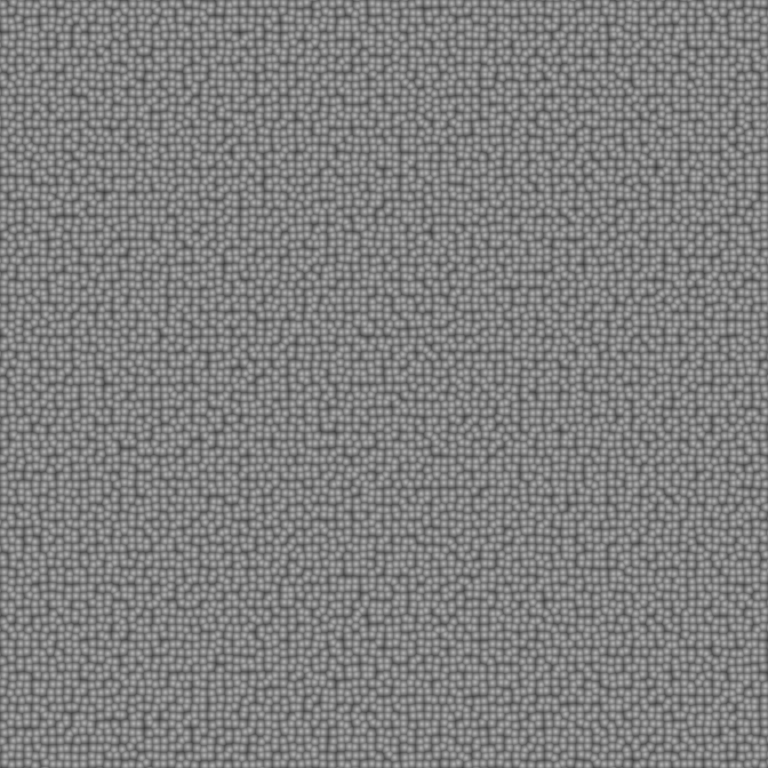
Give the GLSL for this texture, as a WebGL 2 fragment shader.

```glsl
#version 300 es
precision highp float;

uniform vec2 u_resolution;
out vec4 outColor;

const float GRAINS_ACROSS = 96.0;
const float JITTER = 0.42;
const float PEAK_TONE = 0.735;
const float TONE_SLOPE = 0.58;
const float TIP_ROUNDING = 0.09;

// Two random values in 0..1 for an integer cell
vec2 hash22(vec2 cell) {
    vec3 p = fract(vec3(cell.xyx) * vec3(0.1031, 0.1030, 0.0973));
    p += dot(p, p.yzx + 33.33);
    return fract((p.xx + p.yz) * p.zy);
}

// Distance to the nearest grain centre on a jittered grid
float grainDistance(vec2 p, float jitter) {
    vec2 cell = floor(p);
    vec2 local = p - cell;
    float nearestSquared = 8.0;
    for (int y = -1; y <= 1; y++) {
        for (int x = -1; x <= 1; x++) {
            vec2 offset = vec2(x, y);
            vec2 centre = offset + 0.5 + jitter * (hash22(cell + offset + 17.0) - 0.5);
            vec2 delta = centre - local;
            nearestSquared = min(nearestSquared, dot(delta, delta));
        }
    }
    return sqrt(nearestSquared);
}

// Soft cone: bright at the grain tip, dark in the gaps
float grainTone(vec2 p, float jitter) {
    float d = grainDistance(p, jitter);
    return PEAK_TONE - TONE_SLOPE * length(vec2(d, TIP_ROUNDING));
}

void main() {
    float scale = GRAINS_ACROSS / min(u_resolution.x, u_resolution.y);

    // Average four samples per pixel to smooth tips and creases
    float tone = 0.0;
    for (int i = 0; i < 4; i++) {
        vec2 subpixel = vec2(i % 2, i / 2) * 0.5 - 0.25;
        tone += 0.25 * grainTone((gl_FragCoord.xy + subpixel) * scale, JITTER);
    }
    outColor = vec4(vec3(tone), 1.0);
}
```
